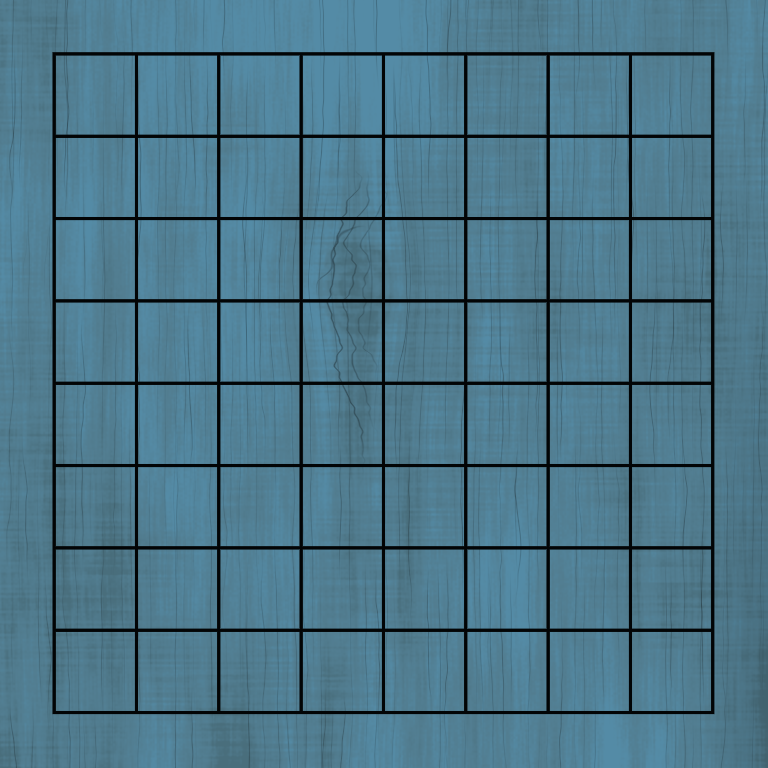
A Shadertoy shader for this texture:

```glsl
// An 8 by 8 board of thin black lines ruled on blue-stained weathered wood.
// The wood is layered stretched noise, wandering cracks in jittered columns,
// and one knot that bends the grain; the grid is a distance to nearest line.

const float CELLS = 8.0;
const float PITCH = 0.1072;
const float LINE_WIDTH = 0.0043;
const vec2 BOARD_CENTER = vec2(0.4993, 0.5010);
const vec2 KNOT_CENTER = vec2(0.463, 0.622);
const vec2 KNOT_RADIUS = vec2(0.055, 0.078);
const float CRACK_WIDTH = 0.0011;
const vec3 LINE_COLOR = vec3(0.008, 0.016, 0.018);
const vec3 WOOD_DARK = vec3(0.285, 0.430, 0.485);
const vec3 WOOD_MID = vec3(0.320, 0.490, 0.565);
const vec3 WOOD_LIGHT = vec3(0.330, 0.545, 0.650);

float hash(vec2 p) {
    vec3 q = fract(p.xyx * vec3(0.1031, 0.1030, 0.0973));
    q += dot(q, q.yzx + 33.33);
    return fract((q.x + q.y) * q.z);
}

float noise(vec2 p) {
    vec2 i = floor(p), f = fract(p);
    f = f * f * (3.0 - 2.0 * f);
    return mix(mix(hash(i), hash(i + vec2(1, 0)), f.x),
               mix(hash(i + vec2(0, 1)), hash(i + vec2(1, 1)), f.x), f.y);
}

float fbm(vec2 p) {
    float sum = 0.0, amp = 0.5;
    for (int i = 0; i < 4; i++) {
        sum += amp * noise(p);
        p = p * 2.03 + 17.1;
        amp *= 0.5;
    }
    return sum / 0.9375;
}

// Soft coverage of a stroke at distance d from its centre
float stroke(float d, float width, float px) {
    return 1.0 - smoothstep(-0.5 * px, 0.5 * px, d - 0.5 * width);
}

// Vertical cracks: one per column, fading in and out along the grain
float cracks(vec2 p, float columns, float seed, float px) {
    float x = p.x * columns, id = floor(x);
    float wander = noise(vec2(id + seed, p.y * 14.0)) * 0.3
                 + noise(vec2(id - seed, p.y * 55.0)) * 0.08;
    float center = 0.1 + 0.4 * hash(vec2(id, seed)) + wander;
    float strength = smoothstep(0.4, 0.85, noise(vec2(id * 3.7 + seed, p.y * 6.0)));
    return strength * stroke(abs(fract(x) - center) / columns, CRACK_WIDTH, 1.5 * px);
}

// Splits running through the knot, with a broken arch on its left side
float knotCracks(vec2 p, float px) {
    float sum = 0.0;
    for (int i = 0; i < 3; i++) {
        float k = float(i);
        float x = 0.434 + 0.020 * k + 0.034 * smoothstep(0.59, 0.40, p.y)
                + 0.030 * smoothstep(0.67, 0.77, p.y)
                + 0.016 * (noise(vec2(k * 9.0, p.y * 38.0)) - 0.5)
                + 0.005 * (noise(vec2(k * 5.0, p.y * 130.0)) - 0.5);
        float span = smoothstep(0.36 + 0.06 * k, 0.48 + 0.04 * k, p.y)
                   * smoothstep(0.79, 0.72, p.y);
        sum += span * (1.0 - 0.25 * k) * stroke(abs(p.x - x), 0.0018, 2.0 * px);
    }
    vec2 e = (p - KNOT_CENTER) / KNOT_RADIUS;
    float ring = abs(length(e) - 0.9 - 0.5 * (noise(p * 40.0) - 0.5)) * KNOT_RADIUS.x;
    float arch = smoothstep(0.3, -0.2, e.x) * smoothstep(-0.2, 0.4, e.y);
    return min(sum + 0.7 * arch * stroke(ring, 0.0020, 2.0 * px), 1.0);
}

vec3 wood(vec2 p, float px) {
    // Grain coordinate, pushed sideways around the knot
    vec2 e = (p - KNOT_CENTER) / KNOT_RADIUS;
    float near = exp(-0.45 * dot(e, e));
    vec2 g = p;
    g.x += 0.012 * (fbm(p * vec2(5.0, 3.0)) - 0.5) - 0.022 * e.x * near;

    // Broad stain, long fibres and fine cross-cut saw marks
    float patches = fbm(p * vec2(6.0, 4.0) + 3.0);
    float bands = fbm(g * vec2(28.0, 1.6));
    float fibres = noise(g * vec2(210.0, 9.0)) + noise(g * vec2(390.0, 28.0)) - 1.0;
    float saw = noise(p * vec2(14.0, 300.0)) - 0.5;
    float speckle = noise(p * 330.0) - 0.5;
    float glow = exp(-9.0 * dot(p - vec2(0.58, 0.70), p - vec2(0.58, 0.70)));
    float tone = 0.48 + 0.85 * (patches - 0.5) + 0.55 * (bands - 0.5) + 0.20 * glow
               + 0.17 * fibres + 0.24 * saw * smoothstep(0.6, 0.35, patches)
               + 0.10 * speckle;

    // Knot: a dull disc with faint wobbling rings
    float radius = length(e) + 0.25 * (noise(p * 30.0) - 0.5);
    float disc = 1.0 - smoothstep(0.75, 1.05, radius);
    tone -= disc * (0.20 + 0.07 * sin(radius * 26.0));
    vec3 color = mix(WOOD_DARK, WOOD_MID, smoothstep(0.0, 0.45, tone));
    color = mix(color, WOOD_LIGHT, smoothstep(0.38, 0.85, tone));

    float split = 0.24 * cracks(g, 42.0, 11.0, px) + 0.17 * cracks(g, 85.0, 47.0, px);
    color *= 1.0 - max(split, 0.34 * knotCracks(p, px));
    return color * (1.0 - 0.10 * smoothstep(0.90, 1.0, p.x) * smoothstep(0.8, 0.2, p.y));
}

void mainImage(out vec4 fragColor, in vec2 fragCoord) {
    vec2 p = fragCoord / iResolution.xy;
    float px = 1.0 / min(iResolution.x, iResolution.y);

    // Distance to the nearest rule, cut off outside the frame
    vec2 q = p - BOARD_CENTER;
    vec2 rule = abs(fract(q / PITCH + 0.5 * CELLS + 0.5) - 0.5) * PITCH;
    vec2 outside = abs(q) - 0.5 * CELLS * PITCH;
    float d = max(min(rule.x, rule.y), max(outside.x, outside.y));

    fragColor = vec4(mix(wood(p, px), LINE_COLOR, stroke(d, LINE_WIDTH, px)), 1.0);
}
```
